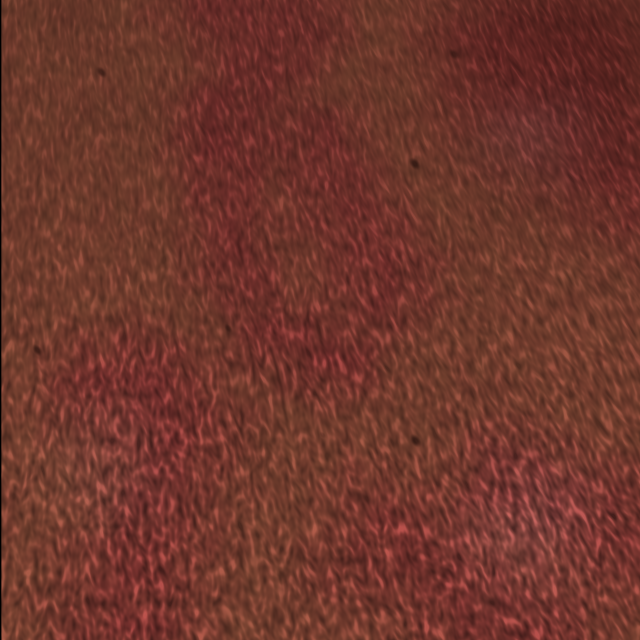
Write a Shadertoy shader that draws this texture.

```glsl
const vec3 BROWN = vec3(0.430, 0.240, 0.174);
const vec3 RED = vec3(0.418, 0.170, 0.160);
const vec3 DEEP_RED = vec3(0.335, 0.122, 0.112);
const vec3 PINK_LIGHT = vec3(0.150, 0.075, 0.080);
const vec3 SHEEN = vec3(0.050, 0.055, 0.058);
const vec3 MOLE = vec3(0.130, 0.060, 0.045);
const vec2 GRAIN_FREQ = vec2(90.0, 43.0);
const float GRAIN_TOP = 0.22;
const float GRAIN_BOTTOM = 0.41;
const float FLUSH_AMOUNT = 0.85;
const float MOLE_CELLS = 5.0;
const float BORDER = 0.0022;

// Flushed areas: segment start and end, then their radii
const int PATCHES = 10;
const vec4 PATCH_LINE[PATCHES] = vec4[](
    vec4(0.33, 1.00, 0.47, 0.97), vec4(0.40, 0.90, 0.34, 0.79),
    vec4(0.34, 0.79, 0.38, 0.58), vec4(0.42, 0.48, 0.54, 0.44),
    vec4(0.49, 0.77, 0.60, 0.56), vec4(0.78, 0.92, 1.00, 0.72),
    vec4(0.14, 0.41, 0.24, 0.39), vec4(0.27, 0.33, 0.20, 0.02),
    vec4(0.80, 0.24, 1.00, 0.15), vec4(0.62, 0.14, 0.82, 0.01));
const float PATCH_RADIUS[PATCHES] = float[](
    0.12, 0.13, 0.11, 0.11, 0.13, 0.17, 0.12, 0.16, 0.15, 0.18);

vec2 hash2(vec2 p) {
    vec3 q = fract(p.xyx * vec3(0.1031, 0.1030, 0.0973));
    q += dot(q, q.yzx + 33.33);
    return fract((q.xx + q.yz) * q.zy);
}

float corner(vec2 cell, vec2 f, vec2 offset) {
    float angle = 6.2832 * hash2(cell + offset).x;
    return dot(vec2(cos(angle), sin(angle)), f - offset);
}

// Gradient noise, scaled to about -1..1
float noise(vec2 p) {
    vec2 i = floor(p), f = fract(p);
    vec2 w = f * f * f * (f * (f * 6.0 - 15.0) + 10.0);
    float low = mix(corner(i, f, vec2(0, 0)), corner(i, f, vec2(1, 0)), w.x);
    float high = mix(corner(i, f, vec2(0, 1)), corner(i, f, vec2(1, 1)), w.x);
    return 1.5 * mix(low, high, w.y);
}

float segmentDistance(vec2 p, vec2 a, vec2 b) {
    vec2 d = b - a;
    return length(p - a - d * clamp(dot(p - a, d) / dot(d, d), 0.0, 1.0));
}

float blob(vec2 p, vec2 center, float radius) {
    vec2 d = (p - center) / radius;
    return exp(-dot(d, d));
}

// Soft union of all flushed areas
float flush(vec2 p) {
    float clear = 1.0;
    for (int i = 0; i < PATCHES; i++) {
        vec4 line = PATCH_LINE[i];
        float d = segmentDistance(p, line.xy, line.zw) / PATCH_RADIUS[i];
        clear *= 1.0 - 0.85 * (1.0 - smoothstep(0.0, 1.1, d));
    }
    return 1.0 - clear;
}

// Fine short streaks, upright at the left, leaning toward the upper right corner
float grain(vec2 p) {
    float across = p.x + 0.02 * p.y + 0.34 * p.x * p.y + 0.20 * p.x * p.y * p.y;
    across += 0.005 * noise(p * 9.0) + 0.002 * noise(p * 30.0 + 5.0);
    vec2 q = vec2(across, p.y) * GRAIN_FREQ;
    q.y += 0.5 * noise(vec2(across * 45.0, p.y * 10.0));
    return 0.85 * noise(q) + 0.5 * noise(q * vec2(1.5, 1.8) + 17.0)
         + 0.3 * noise(q * vec2(0.8, 0.5) + 41.0);
}

// Sparse small dark spots
float moles(vec2 p) {
    vec2 cell = floor(p * MOLE_CELLS);
    vec2 pick = hash2(cell + 71.0);
    vec2 center = (cell + 0.2 + 0.6 * hash2(cell + 13.0)) / MOLE_CELLS;
    vec2 d = p - center;
    d.x += 0.4 * d.y;
    float radius = mix(0.005, 0.010, pick.y);
    float spot = 1.0 - smoothstep(0.2, 1.0, length(d * vec2(1.0, 0.8)) / radius);
    return spot * step(0.72, pick.x) * mix(0.25, 0.75, pick.y);
}

void mainImage(out vec4 fragColor, in vec2 fragCoord) {
    vec2 uv = fragCoord / iResolution.xy;
    vec2 warped = uv + 0.030 * vec2(noise(uv * 6.0), noise(uv * 6.0 + 30.0))
                + 0.012 * vec2(noise(uv * 22.0), noise(uv * 22.0 + 50.0));

    // Skin tone with flushed and shaded areas, mottled at a middle scale
    float mottle = noise(uv * vec2(34.0, 24.0) + 60.0);
    float red = flush(warped);
    vec3 color = mix(BROWN, RED, clamp(FLUSH_AMOUNT * red + 0.14 + 0.16 * mottle, 0.0, 1.0));
    color = mix(color, DEEP_RED, 0.8 * blob(warped, vec2(0.90, 0.91), 0.19));
    color *= 1.0 + 0.03 * noise(uv * 4.0 + 9.0) + 0.04 * noise(uv * 14.0);
    color *= mix(1.05, 0.96, smoothstep(0.1, 1.0, uv.y));
    float sheen = blob(warped, vec2(0.83, 0.18), 0.10)
                + 0.8 * blob(warped, vec2(0.83, 0.79), 0.07)
                + 0.5 * blob(warped, vec2(0.17, 0.27), 0.10);
    color += SHEEN * sheen;

    // Streak relief, stronger toward the bottom and on flushed skin
    float relief = grain(uv);
    float strength = mix(GRAIN_BOTTOM, GRAIN_TOP, smoothstep(0.1, 0.9, uv.y));
    strength *= 0.85 + 0.3 * red;
    color *= 1.0 + strength * clamp(relief, -0.9, 0.9);
    color += PINK_LIGHT * strength * 1.5 * smoothstep(0.1, 0.9, relief);

    // Spots and the thin dark left border
    color = mix(color, MOLE, moles(uv));
    float edge = 0.5 / iResolution.x;
    color *= smoothstep(BORDER - edge, BORDER + edge, uv.x);
    fragColor = vec4(clamp(color, 0.0, 1.0), 1.0);
}
```
